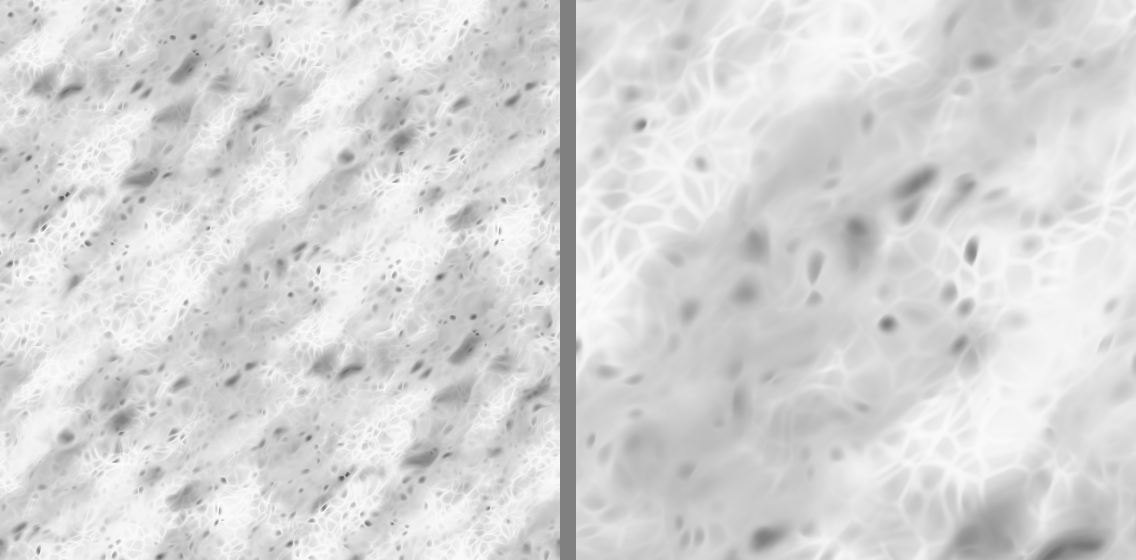
Left, the full canvas; right, a detail of the centre.
Reproduce this texture procedurally as a WebGL 1 fragment shader.

```glsl
precision highp float;
uniform vec2 u_resolution;

const float TAU = 6.2831853;

vec2 hash2(vec2 cell, float seed) {
  vec2 q = vec2(dot(cell, vec2(127.1, 311.7)), dot(cell, vec2(269.5, 183.3)));
  return fract(sin(q + seed * 17.3) * 4375.85);
}

// Lattice cell wrapped to a whole number of repeats
vec2 wrapCell(vec2 cell, vec2 count) {
  return floor(mod(cell + 0.5, count));
}

float valueNoise(vec2 p, vec2 count, float seed) {
  vec2 q = p * count;
  vec2 cell = floor(q);
  vec2 f = q - cell;
  f = f * f * f * (f * (f * 6.0 - 15.0) + 10.0);
  float a = hash2(wrapCell(cell, count), seed).x;
  float b = hash2(wrapCell(cell + vec2(1.0, 0.0), count), seed).x;
  float c = hash2(wrapCell(cell + vec2(0.0, 1.0), count), seed).x;
  float d = hash2(wrapCell(cell + vec2(1.0, 1.0), count), seed).x;
  return mix(mix(a, b, f.x), mix(c, d, f.x), f.y);
}

float fbm(vec2 p, vec2 count, float seed) {
  float sum = 0.0;
  float amplitude = 0.533;
  for (int i = 0; i < 4; i++) {
    sum += amplitude * valueNoise(p, count, seed + float(i));
    count *= 2.0;
    amplitude *= 0.5;
  }
  return sum;
}

// Nearest distance, gap to the second nearest, random value of the cell
vec3 cellular(vec2 p, vec2 count, float seed) {
  vec2 q = p * count;
  vec2 base = floor(q);
  float first = 8.0;
  float second = 8.0;
  float id = 0.0;
  for (int j = -1; j <= 1; j++) {
    for (int i = -1; i <= 1; i++) {
      vec2 cell = base + vec2(float(i), float(j));
      vec2 wrapped = wrapCell(cell, count);
      vec2 point = cell + 0.05 + 0.9 * hash2(wrapped, seed);
      float d = length(point - q);
      if (d < first) {
        second = first;
        first = d;
        id = hash2(wrapped, seed + 5.0).y;
      } else {
        second = min(second, d);
      }
    }
  }
  return vec3(first, second - first, id);
}

// Soft dark pit whose size and depth vary from cell to cell
float pit(vec3 c, float radius, float rarity) {
  float size = radius * (0.6 + 0.4 * fract(c.z * 23.0));
  float body = 1.0 - smoothstep(0.02, size, c.x);
  return body * smoothstep(0.0, 0.25, c.y) * pow(c.z, rarity);
}

float web(vec3 c, float width) {
  return 1.0 - smoothstep(0.0, width, c.y);
}

float ridge(float n) {
  return 1.0 - smoothstep(0.0, 0.34, abs(n - 0.5));
}

// Layered sines that bend the domain and stay periodic
vec2 bend(vec2 p, float f) {
  vec2 a = sin(TAU * (f * p.yx + vec2(0.1, 0.6)) + 2.0 * sin(TAU * (f - 1.0) * p));
  vec2 b = sin(TAU * ((2.0 * f + 1.0) * p.yx + vec2(0.4, 0.2)) + 2.0 * sin(TAU * f * p));
  return a + 0.5 * b;
}

// Compresses highlights so that they never clip
float softCap(float v, float knee, float room) {
  float over = max(v - knee, 0.0);
  return min(v, knee) + room * (1.0 - exp(-over / room));
}

void main() {
  vec2 uv = gl_FragCoord.xy / u_resolution;

  // Diagonal axes: along the streaks, across the streaks
  vec2 p = vec2(uv.x + uv.y, uv.y - uv.x);
  vec2 wisp = vec2(valueNoise(p, vec2(18.0, 24.0), 31.0),
                   valueNoise(p, vec2(18.0, 24.0), 32.0)) - 0.5;
  vec2 warped = p + 0.007 * bend(p, 3.0) + 0.020 * wisp;
  vec2 curled = p + 0.003 * bend(p, 5.0) + 0.022 * wisp;

  // Cloudy streaks with pale bands and fine wisps
  float cloud = fbm(warped, vec2(6.0, 13.0), 1.0);
  float band = ridge(valueNoise(warped, vec2(4.0, 9.0), 21.0));
  float bright = smoothstep(0.36, 0.66, cloud + 0.14 * (band - 0.5));
  float shade = 0.868 + 0.34 * (cloud - 0.5) + 0.05 * (band - 0.5);
  shade += 0.08 * (fbm(curled, vec2(26.0, 38.0), 11.0) - 0.5);

  // Dark blobs and pores
  vec3 large = cellular(warped, vec2(7.0, 14.0), 2.0);
  vec3 medium = cellular(curled, vec2(16.0, 27.0), 3.0);
  vec3 small = cellular(curled, vec2(36.0, 46.0), 4.0);
  float shadow = 1.0 - 0.6 * bright;
  float cluster = smoothstep(0.45, 0.8, valueNoise(p, vec2(8.0, 10.0), 41.0));
  shade -= shadow * (0.08 * pit(large, 0.75, 1.0) + 0.30 * pit(large, 0.55, 6.0));
  shade -= shadow * (0.04 * pit(medium, 0.65, 1.0) + 0.30 * pit(medium, 0.50, 9.0));
  shade -= shadow * 0.06 * pit(small, 0.55, 2.0);
  shade -= mix(0.08, 0.34, cluster) * pit(small, 0.60, 6.0);

  // Pale foam web, broken up and strongest in the bright streaks
  float patches = smoothstep(0.25, 0.75, valueNoise(curled, vec2(14.0, 20.0), 51.0));
  float strength = mix(0.25, 1.0, bright) * mix(0.2, 1.0, patches);
  shade += strength * (0.06 * web(medium, 0.22) + 0.09 * web(small, 0.38));

  gl_FragColor = vec4(vec3(softCap(max(shade, 0.35), 0.90, 0.09)), 1.0);
}
```
